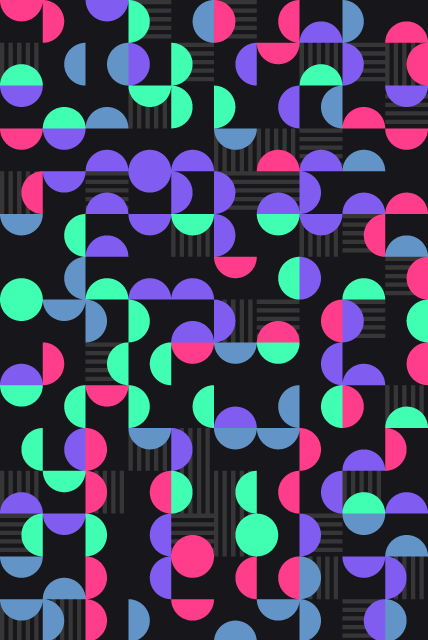
Reproduce this pattern procedurally as a Shadertoy shader.

```glsl
// Ten-column grid of half discs, each resting on a random cell side, over some striped cells.

const float COLUMNS = 10.0;
const float STRIPES_PER_CELL = 5.0;
const float STRIPE_CHANCE = 0.28;
const float VERTICAL_SHARE = 0.58;
const int SAMPLES = 4;

const vec3 INK    = vec3(0.090, 0.086, 0.102);
const vec3 STRIPE = vec3(0.215, 0.213, 0.215);
const vec3 MINT   = vec3(0.25, 1.00, 0.70);
const vec3 VIOLET = vec3(0.50, 0.36, 0.94);
const vec3 BLUE   = vec3(0.39, 0.58, 0.78);
const vec3 PINK   = vec3(1.00, 0.24, 0.54);

// Integer hash of a cell, one independent value per channel, in 0..1
float hash(ivec2 cell, int channel) {
    uint h = uint(cell.x + 17) * 73856u + uint(cell.y + 31) * 19349u + uint(channel) * 83492u;
    h = (h ^ (h >> 16)) * 0x7feb352du;
    h = (h ^ (h >> 15)) * 0x846ca68bu;
    h ^= h >> 16;
    return float(h >> 8) / 16777216.0;
}

// Weighted choice of disc colour
vec3 discColor(float pick) {
    if (pick < 0.28) return MINT;
    if (pick < 0.56) return VIOLET;
    if (pick < 0.79) return BLUE;
    return PINK;
}

// Distance to a disc centred on one of the four cell sides; the cell cuts it in half
float halfDisc(vec2 local, float side) {
    float angle = side * radians(90.0);
    return length(local - 0.5 * vec2(cos(angle), sin(angle))) - 0.5;
}

// Equal bars and gaps, the first bar flush with the cell edge
bool onStripe(float t) {
    return fract(t * STRIPES_PER_CELL) < 0.5;
}

// Colour at a point in cell units, y pointing down
vec3 pattern(vec2 p) {
    ivec2 cell = ivec2(floor(p));
    vec2 local = fract(p);

    // Half disc in front
    float side = floor(4.0 * hash(cell, 0));
    if (halfDisc(local - 0.5, side) < 0.0) return discColor(hash(cell, 1));

    // Stripes behind, in some cells
    bool striped = hash(cell, 2) < STRIPE_CHANCE;
    bool vertical = hash(cell, 3) < VERTICAL_SHARE;
    return striped && onStripe(vertical ? local.x : local.y) ? STRIPE : INK;
}

void mainImage(out vec4 fragColor, in vec2 fragCoord) {
    float cellsPerPixel = COLUMNS / iResolution.x;
    vec2 fromTopLeft = vec2(fragCoord.x, iResolution.y - fragCoord.y);

    // Supersampling smooths arcs, stripes and cell borders alike
    vec3 sum = vec3(0.0);
    for (int j = 0; j < SAMPLES; j++) {
        for (int i = 0; i < SAMPLES; i++) {
            vec2 offset = (vec2(i, j) + 0.5) / float(SAMPLES) - 0.5;
            sum += pattern((fromTopLeft + offset) * cellsPerPixel);
        }
    }
    fragColor = vec4(sum / float(SAMPLES * SAMPLES), 1.0);
}
```
